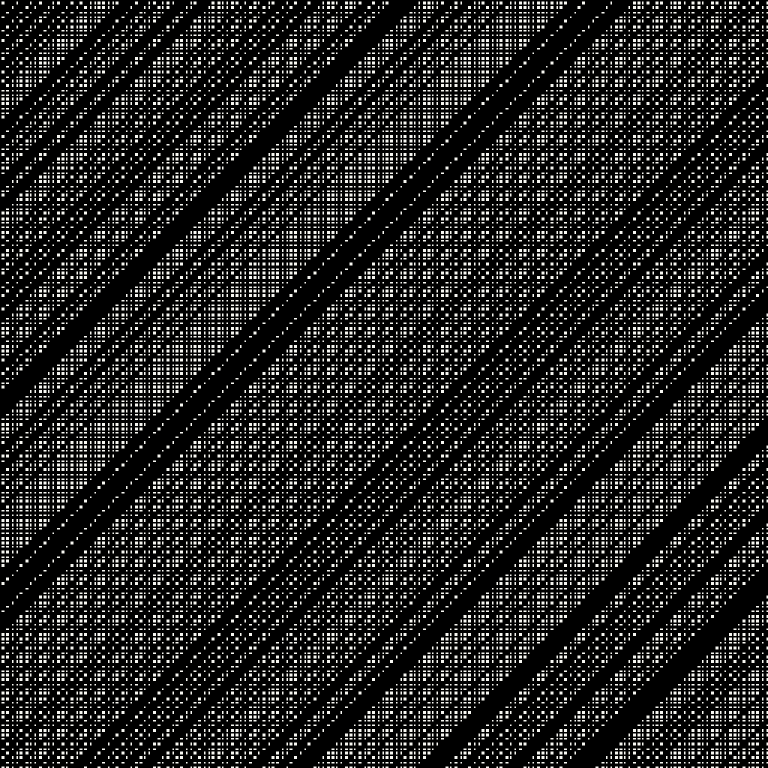
Reproduce this pattern procedurally as a three.js fragment shader.

```glsl
// Crisp square dots on a fine grid, lit along irregular diagonals with wide dark bands.
varying vec2 vUv;

const float CELLS = 168.0;        // dots across and down
const float COARSE_STEP = 800.0;  // dot edges snap to these steps first,
const float FINE_STEP = 512.0;    // then to these, which makes their sizes uneven
const float GROUP = 3.0;          // each group of diagonals holds one that is always lit
const vec3 INK = vec3(0.97, 0.97, 0.95);
const vec3 GROUND = vec3(0.0);

float hash(float n) {
  float h = fract(n * 0.1031);
  h *= h + 33.33;
  return fract(h * (h + h));
}

// Signed distance to a span of diagonals, negative inside
float span(float d, float center, float halfWidth) {
  return abs(d - center) - halfWidth;
}

float darkBands(float d) {
  float nearest = span(d, 27.0, 1.5);
  nearest = min(nearest, span(d, 87.5, 3.0));
  nearest = min(nearest, span(d, 130.0, 2.5));
  nearest = min(nearest, span(d, 135.5, 2.0));
  nearest = min(nearest, span(d, 232.0, 2.5));
  nearest = min(nearest, span(d, 260.5, 3.0));
  return min(nearest, span(d, 293.0, 3.5));
}

float denseZones(float d) {
  float nearest = span(d, 109.0, 18.0);
  nearest = min(nearest, span(d, 157.0, 20.0));
  nearest = min(nearest, span(d, 210.0, 12.0));
  nearest = min(nearest, span(d, 246.0, 11.0));
  return min(nearest, span(d, 316.0, 19.0));
}

// 1 where the diagonal carries dots
float diagonalLit(float d) {
  float band = darkBands(d);
  if (band < -0.25) return 0.0;
  if (band < 0.75) return 1.0;  // a lit line borders each band
  float group = floor((d + 0.5) / GROUP);
  float always = floor(hash(group + 71.0) * GROUP);
  if (abs(d - group * GROUP - always) < 0.5) return 1.0;
  float chance = mix(0.60, 0.30, step(0.0, denseZones(d)));
  return step(hash(d + 313.0), chance);
}

vec2 snap(vec2 edge, float steps) {
  return floor(edge * steps + 0.5) / steps;
}

vec2 dotEdge(vec2 edge) {
  return snap(snap(edge, COARSE_STEP), FINE_STEP);
}

// Share of a box of the given size around p that lies between two corners
float boxCoverage(vec2 p, vec2 low, vec2 high, vec2 size) {
  vec2 overlap = min(high, p + 0.5 * size) - max(low, p - 0.5 * size);
  vec2 share = clamp(overlap / size, 0.0, 1.0);
  return share.x * share.y;
}

void main() {
  // Measure down from the upper left corner
  vec2 p = vec2(vUv.x, 1.0 - vUv.y);
  vec2 footprint = max(fwidth(p), vec2(1e-5));

  // Each dot fills the second half of its cell in both directions
  vec2 cell = floor(p * CELLS - 0.25);
  vec2 low = dotEdge((cell + 0.5) / CELLS);
  vec2 high = dotEdge((cell + 1.0) / CELLS);
  float dotMask = boxCoverage(p, low, high, footprint);

  // All cells on one rising diagonal share a state
  float lit = diagonalLit(cell.x + cell.y);

  gl_FragColor = vec4(mix(GROUND, INK, dotMask * lit), 1.0);
}
```
